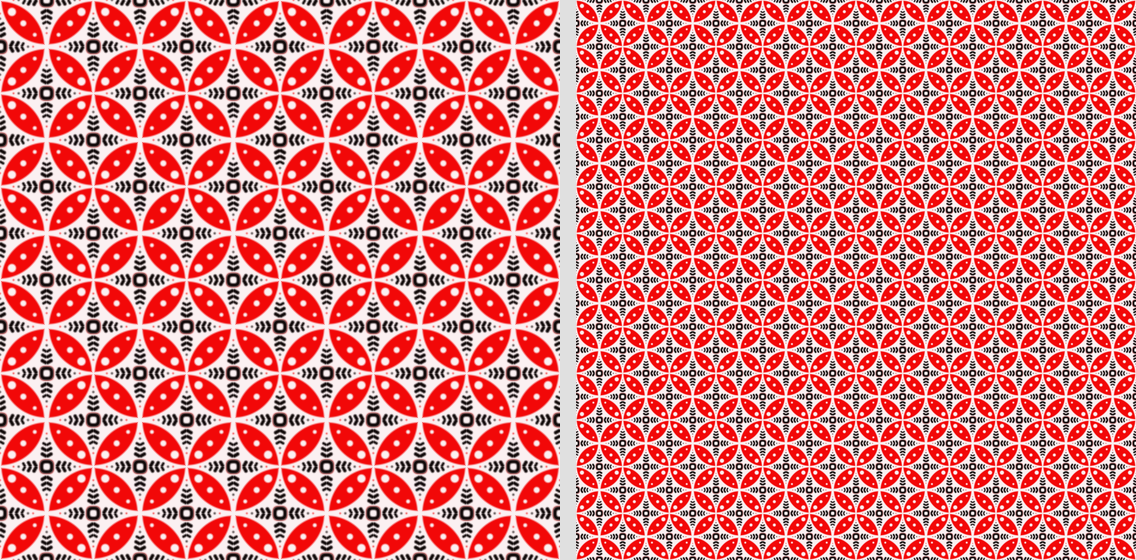
Left, the tile; right, the same tile 2 across and 2 down.
Reproduce this pattern procedurally as a WebGL 2 fragment shader.

```glsl
#version 300 es
precision highp float;
// Lattice of dotted red petals with dark rings and chevron sprigs between them.

uniform vec2 u_resolution;
out vec4 fragColor;

const float REPEATS = 6.0;          // whole repeats across and down
const float SOFTNESS = 0.028;       // edge blur, in half-repeats

const vec3 GROUND = vec3(0.985, 0.94, 0.945);
const vec3 RED    = vec3(0.95, 0.03, 0.03);
const vec3 RIM    = vec3(0.80, 0.20, 0.20);
const vec3 INK    = vec3(0.06, 0.03, 0.03);

const float PETAL_RADIUS = 0.957;   // radius of the two arcs of a petal
const float PETAL_SHIFT  = 0.011;   // nudge towards the node with large dots
const float DOT_START = 0.255;
const float DOT_STEP  = 0.245;
const float DOT_SIZE  = 0.088;
const float DOT_SHRINK = 0.024;

const float RING_RADIUS = 0.108;
const float RING_WIDTH  = 0.072;
const float RIM_RADIUS  = 0.162;

const int   CHEVRONS = 3;
const float CHEVRON_START = 0.195;
const float CHEVRON_PITCH = 0.125;
const float CHEVRON_RADIUS = 0.036;

float softEdge;

float cover(float d) {
    return 1.0 - smoothstep(-softEdge, softEdge, d);
}

float segmentDistance(vec2 p, vec2 a, vec2 b) {
    vec2 ab = b - a;
    float t = clamp(dot(p - a, ab) / dot(ab, ab), 0.0, 1.0);
    return length(p - a - ab * t);
}

// Lens between two arcs, running along the diagonal
float petalDistance(vec2 p) {
    p += PETAL_SHIFT;
    return max(length(p - vec2(1.0, 0.0)), length(p - vec2(0.0, 1.0))) - PETAL_RADIUS;
}

// Three dots that shrink along the petal
float petalDots(vec2 p) {
    float d = 1.0;
    for (int i = 0; i < 3; i++) {
        float k = float(i);
        vec2 center = vec2(DOT_START + DOT_STEP * k);
        d = min(d, length(p - center) - (DOT_SIZE - DOT_SHRINK * k));
    }
    return d;
}

// Chevrons pointing at the ring; arm.x runs outwards, arm.y across
float sprigDistance(vec2 arm) {
    float d = 1.0;
    for (int i = 0; i < CHEVRONS; i++) {
        float k = float(i);
        float size = 1.0 - 0.07 * k * k;
        vec2 local = (arm - vec2(CHEVRON_START + CHEVRON_PITCH * k, 0.0)) / size;
        float wing = segmentDistance(local, vec2(0.036, 0.022), vec2(0.075, 0.092));
        d = min(d, (wing - CHEVRON_RADIUS) * size);
    }
    return d;
}

// Slightly squared radius
float squircle(vec2 p) {
    vec2 s = p * p * p;
    return pow(s.x + s.y + 1e-6, 1.0 / 3.0);
}

void main() {
    vec2 uv = gl_FragCoord.xy / u_resolution;
    softEdge = max(SOFTNESS, 1.5 * REPEATS / min(u_resolution.x, u_resolution.y));

    // Mirror each repeat into one eighth: nodes at (0,0) and (1,1), ring at (1,0)
    vec2 p = 2.0 * abs(fract(uv * REPEATS + 0.5) - 0.5);
    p = vec2(max(p.x, p.y), min(p.x, p.y));
    vec2 q = vec2(1.0 - p.x, p.y);
    vec2 arm = vec2(max(q.x, q.y), min(q.x, q.y));

    // Petals
    vec3 color = mix(GROUND, RED, cover(petalDistance(p)));
    color = mix(color, GROUND, cover(petalDots(p)));

    // Ring with a thin red rim
    float r = squircle(q);
    color = mix(color, RIM, 0.75 * cover(abs(r - RIM_RADIUS + 0.012) - 0.012));
    color = mix(color, INK, cover(abs(r - RING_RADIUS) - 0.5 * RING_WIDTH));

    // Sprigs, each ending in a dark bead and a red speck
    color = mix(color, INK, cover(sprigDistance(arm)));
    color = mix(color, INK, 0.7 * cover(length(arm - vec2(0.60, 0.0)) - 0.022));
    color = mix(color, RED, 0.7 * cover(length(arm - vec2(0.71, 0.0)) - 0.016));

    fragColor = vec4(color, 1.0);
}
```
